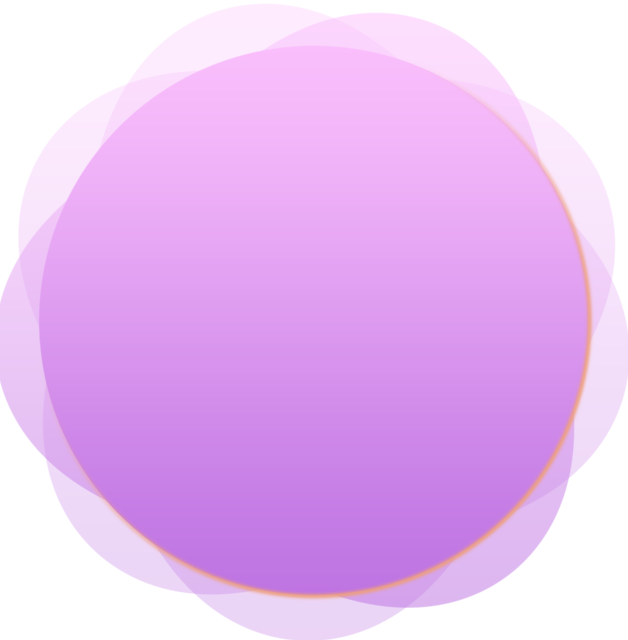
This background is drawn by a Shadertoy shader. Its source:

```glsl
// A lilac gradient disc with a warm rim over three translucent three-lobed blobs.

// Vertical gradient shared by the disc and the blobs.
vec3 lilac(float y) {
    return mix(vec3(0.73, 0.435, 0.88), vec3(0.985, 0.755, 0.99), smoothstep(-0.1, 1.05, y));
}

// Anti-aliased coverage of the region where dist is negative.
float coverage(float dist, float pixel) {
    return smoothstep(pixel, -pixel, dist);
}

// Approximate distance to a blob with three lobes, one of them at angle tip.
float trilobe(vec2 p, float tip) {
    return length(p) - 0.440 - 0.0605 * cos(3.0 * (atan(p.y, p.x) - tip));
}

void mainImage(out vec4 fragColor, in vec2 fragCoord) {
    float pixel = 1.0 / iResolution.y;
    vec2 uv = fragCoord * pixel;
    vec2 p = uv - vec2(0.5 * iResolution.x * pixel, 0.499);
    vec3 tint = lilac(uv.y);
    vec3 color = vec3(1.0);

    // Blobs, each turned by about a ninth of a circle; the middle one is denser.
    for (int i = 0; i < 3; i++) {
        float tip = radians(28.0 + 39.5 * float(i));
        vec2 shift = i == 2 ? vec2(-0.001, 0.006) : vec2(0.0);
        float alpha = i == 1 ? 0.52 : 0.3;
        color = mix(color, tint, alpha * coverage(trilobe(p - shift, tip), pixel));
    }

    // Disc.
    float edge = length(p) - 0.4295;
    color = mix(color, tint, coverage(edge, pixel));

    // Soft orange rim, strongest toward the lower right.
    float facing = dot(normalize(p + 1e-5), vec2(0.64, -0.77));
    float rim = exp(-pow((edge - 0.001) / 0.0042, 2.0)) * smoothstep(-0.6, 0.8, facing);
    color = mix(color, vec3(0.93, 0.62, 0.49), 0.85 * rim);

    fragColor = vec4(color, 1.0);
}
```
